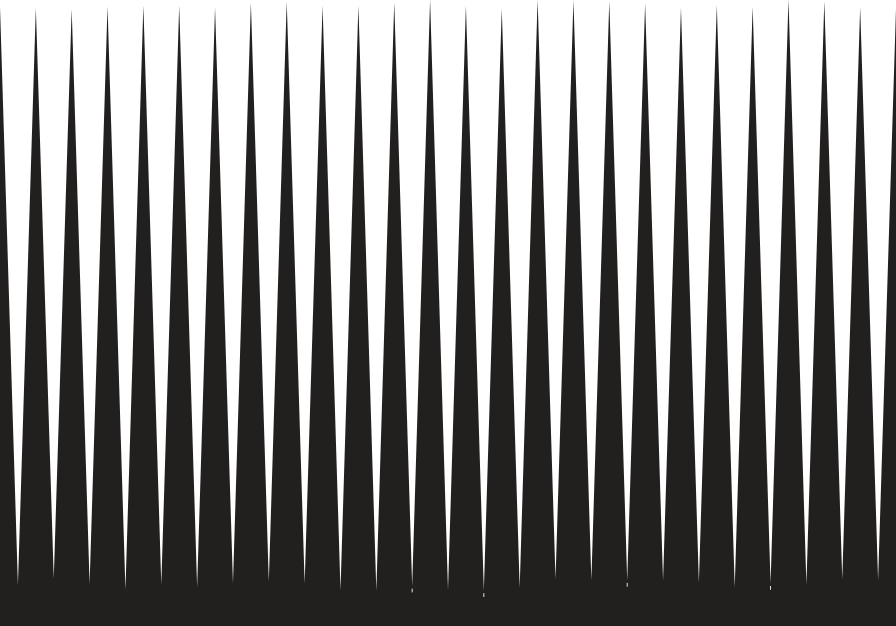
Give the GLSL for this pattern, as a WebGL 2 fragment shader.

```glsl
#version 300 es
precision highp float;

uniform vec2 u_resolution;
out vec4 outColor;

const float SPIKES = 25.0;
const vec3 INK = vec3(0.135, 0.12, 0.123);
const vec3 PAPER = vec3(1.0);

float hash(float n, float seed) {
    float h = fract((n + seed * 17.3) * 0.1031);
    h *= h + 33.33;
    h *= h + h;
    return fract(h);
}

// Value around a mean, varied per index
float jitter(float mean, float spread, float index, float seed) {
    return mean + spread * (2.0 * hash(index, seed) - 1.0);
}

float tipHeight(float spike) {
    return jitter(0.993, 0.008, spike, 1.0);
}

float notchHeight(float gap) {
    return jitter(0.066, 0.010, gap, 2.0);
}

// Distance from spike axis to one flank, in spike periods
float flankWidth(float y, float tip, float notch) {
    return 0.5 * clamp((tip - y) / (tip - notch), 0.0, 1.0);
}

// Share of a pixel of the given width covered by the span
float spanCoverage(float x, float left, float right, float pixel) {
    float overlap = min(x + 0.5 * pixel, right) - max(x - 0.5 * pixel, left);
    return max(overlap, 0.0) / pixel;
}

float spikeCoverage(float x, float y, float spike, float pixel) {
    float tip = tipHeight(spike);
    float left = spike - flankWidth(y, tip, notchHeight(spike - 1.0));
    float right = spike + flankWidth(y, tip, notchHeight(spike));
    return spanCoverage(x, left, right, pixel);
}

// Occasional pale fleck just below a notch
float fleckCoverage(float x, float y, float gap, vec2 pixel) {
    float present = step(0.91, hash(gap, 3.0));
    float center = gap + 0.5;
    float across = spanCoverage(x, center - 0.012, center + 0.012, pixel.x);
    float top = notchHeight(gap) - 0.004;
    return present * across * spanCoverage(y, top - 0.006, top, pixel.y);
}

void main() {
    vec2 uv = gl_FragCoord.xy / u_resolution;
    vec2 pixel = vec2(SPIKES, 1.0) / u_resolution;
    float x = uv.x * SPIKES;
    float nearest = floor(x + 0.5);

    // Nearest spike and its neighbours
    float ink = 0.0;
    for (int i = -1; i <= 1; i++) {
        ink += spikeCoverage(x, uv.y, nearest + float(i), pixel.x);
    }

    ink -= fleckCoverage(x, uv.y, floor(x), pixel);
    outColor = vec4(mix(PAPER, INK, clamp(ink, 0.0, 1.0)), 1.0);
}
```
